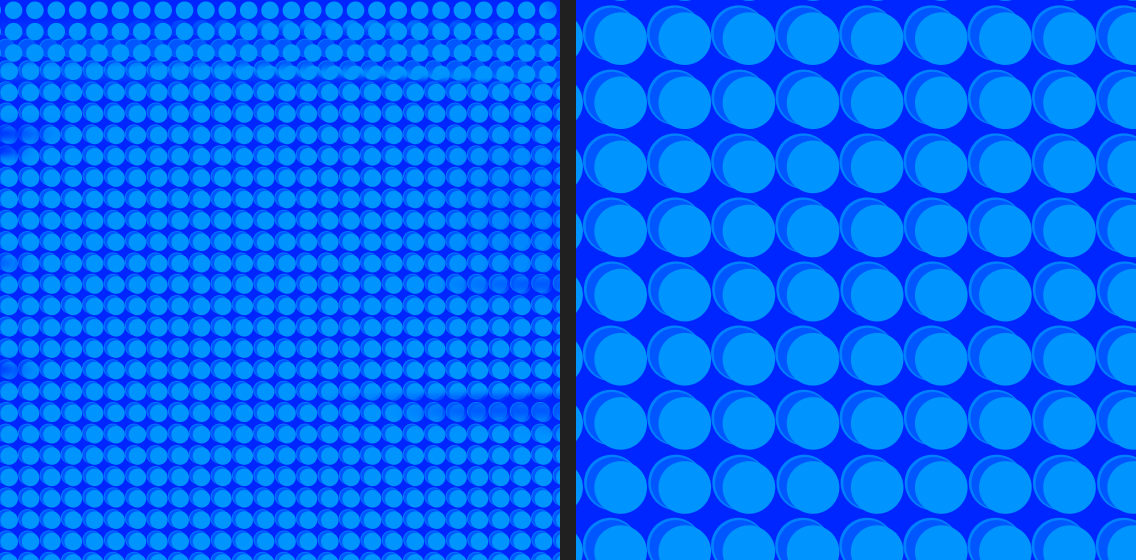
Left: the whole. Right: its middle third, enlarged.
Give the GLSL for this pattern, as a Shadertoy shader.

```glsl
// A grid of light blue discs, each over a slightly shifted, rimmed blue disc.
// Three lattices are stacked back to front; soft masks blend a third lattice
// into the top rows and wear away stretches of rows near the sides.

const float REPEATS = 26.2;                  // cells across the canvas
const vec2 PHASE = vec2(0.43, 0.336);        // main disc centre within a cell
const vec2 BACK_SHIFT = vec2(-0.15, -0.09);
const vec2 TOP_SHIFT = vec2(0.204, 0.144);
const vec2 RIM_SHIFT = vec2(0.018, 0.012);   // makes the rim thickest at upper left
const float DISC_RADIUS = 0.41;
const float BACK_RADIUS = 0.432;
const float RIM_WIDTH = 0.024;

const vec3 DEEP = vec3(0.0, 0.15, 1.0);
const vec3 MID = vec3(0.0, 0.34, 1.0);
const vec3 RIM = vec3(0.0, 0.51, 1.0);
const vec3 LIGHT = vec3(0.0, 0.58, 1.0);

// Worn streaks: x where wear starts, x where it is full, row, half height
const int STREAKS = 8;
const vec4 STREAK[STREAKS] = vec4[STREAKS](
    vec4(3.5, -0.3, 6.25, 0.42), vec4(1.9, 0.0, 7.05, 0.36),
    vec4(2.2, -1.5, 12.3, 0.4), vec4(19.0, 25.5, 13.3, 0.45),
    vec4(2.3, -0.5, 17.3, 0.45), vec4(17.5, 23.0, 19.2, 0.46),
    vec4(13.0, 25.0, 18.65, 0.26), vec4(23.5, 30.0, 20.0, 0.3));

float hash(float n) {
    return fract(sin(n * 91.37) * 4375.85);
}

// Signed distance to the disc of the cell containing p
float latticeDisc(vec2 p, vec2 centre, float radius) {
    return length(fract(p - centre + 0.5) - 0.5) - radius;
}

float fill(float d, float aa) {
    return clamp(0.5 - d / aa, 0.0, 1.0);
}

// Smooth bump of the given half width around a centre
float bump(float x, float centre, float halfWidth) {
    float t = (x - centre) / halfWidth;
    return exp(-t * t);
}

float streakWear(vec2 p) {
    float wear = 0.0;
    for (int i = 0; i < STREAKS; i++) {
        vec4 s = STREAK[i];
        float along = clamp((p.x - s.x) / (s.y - s.x), 0.0, 1.0);
        wear = max(wear, smoothstep(0.0, 1.0, along) * bump(p.y, s.z, s.w));
    }
    return wear;
}

// Broad faint fading of the main discs near the right side
float sideWear(vec2 p) {
    return 0.25 * smoothstep(18.0, 25.0, p.x) * bump(p.y, 10.0, 3.5);
}

void mainImage(out vec4 fragColor, in vec2 fragCoord) {
    // Cell units, with rows counted downward from the top edge
    vec2 p = vec2(fragCoord.x, iResolution.y - fragCoord.y) * REPEATS / iResolution.y;
    float aa = REPEATS / iResolution.y;
    float wear = streakWear(p);

    // Ground with a faint haze behind the upper rows
    float leftSide = 1.0 - smoothstep(4.0, 14.0, p.x);
    float haze = 0.5 * bump(p.y, 3.55, 0.3) + 0.4 * leftSide * bump(p.y, 2.3, 0.4)
               + 0.25 * bump(p.y, 1.3, 0.35);
    vec3 color = mix(DEEP, MID, haze);

    // Back discs, shifted a little differently in each row
    float row = floor(p.y - PHASE.y - BACK_SHIFT.y + 0.5);
    vec2 jitter = 0.03 * (vec2(hash(row), hash(row + 40.0)) - 0.5);
    vec2 backCentre = PHASE + BACK_SHIFT + jitter;
    float back = latticeDisc(p, backCentre, BACK_RADIUS);
    float inner = latticeDisc(p, backCentre + RIM_SHIFT, BACK_RADIUS - RIM_WIDTH);
    vec3 backColor = mix(RIM, MID, fill(inner, aa));
    float backMask = smoothstep(1.4, 1.9, p.y) * (1.0 - 0.75 * wear * leftSide);
    color = mix(color, backColor, fill(back, aa) * backMask);

    // The upper lattice gives way to the main one along a curved edge
    float across = p.x / REPEATS;
    float lowerEdge = 2.95 + 0.95 * across * across;

    // Main discs, fading out toward the top rows and along the streaks
    float disc = latticeDisc(p, PHASE, DISC_RADIUS);
    float glimpse = 0.85 * bump(p.y, 1.1, 0.33) * bump(p.x, 15.5, 6.5);
    float mainMask = max(smoothstep(lowerEdge - 0.4, lowerEdge + 0.25, p.y), glimpse);
    mainMask *= 1.0 - max(0.95 * wear, sideWear(p));
    color = mix(color, LIGHT, fill(disc, aa) * mainMask);

    // Top discs
    float top = latticeDisc(p, PHASE + TOP_SHIFT, DISC_RADIUS);
    float topMask = 1.0 - smoothstep(lowerEdge - 0.05, lowerEdge + 0.45, p.y);
    topMask *= 1.0 - 0.3 * smoothstep(25.2, 26.2, p.x) * bump(p.y, 0.2, 0.4);
    color = mix(color, LIGHT, fill(top, aa) * topMask);

    fragColor = vec4(color, 1.0);
}
```
